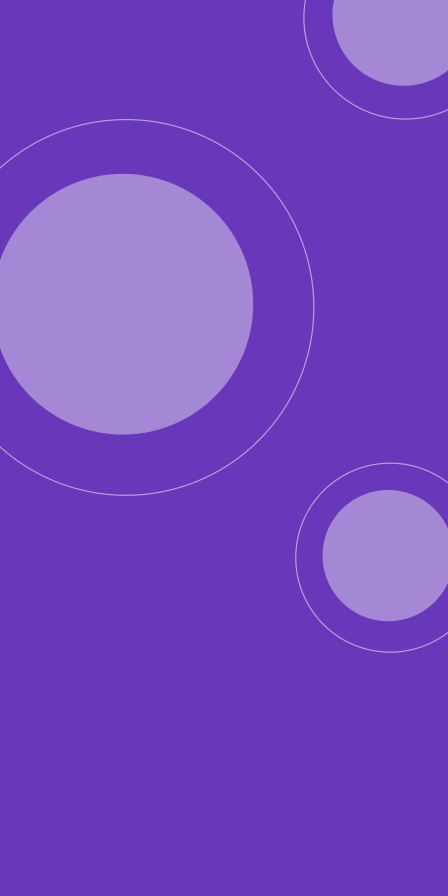
This background is drawn by a Shadertoy shader. Its source:

```glsl
// Three pale translucent discs, each inside a thin ring, on a flat violet field.

// All lengths are in canvas widths, with the origin at the lower left.
const vec3 VIOLET = vec3(0.41, 0.22, 0.73);
const vec3 WHITE = vec3(1.0);
const float DISC_OPACITY = 0.395;
const float RING_OPACITY = 0.52;
const float RING_WIDTH = 0.0026;

// Each circle is center x, center y, radius.
const int COUNT = 3;
const vec3 DISCS[COUNT] = vec3[COUNT](
    vec3(0.2741, 1.3210, 0.2910),
    vec3(0.9010, 1.9674, 0.1589),
    vec3(0.8665, 0.7598, 0.1465));
const vec3 RINGS[COUNT] = vec3[COUNT](
    vec3(0.2812, 1.3138, 0.4193),
    vec3(0.9049, 1.9609, 0.2266),
    vec3(0.8711, 0.7552, 0.2109));

float circleDistance(vec2 point, vec3 circle) {
    return length(point - circle.xy) - circle.z;
}

// Fraction of a pixel that lies inside the shape.
float coverage(float dist, float pixel) {
    return clamp(0.5 - dist / pixel, 0.0, 1.0);
}

// Difference of two coverages keeps hairlines at their true weight.
float strokeCoverage(float dist, float width, float pixel) {
    return coverage(dist - 0.5 * width, pixel) - coverage(dist + 0.5 * width, pixel);
}

void mainImage(out vec4 fragColor, in vec2 fragCoord) {
    float pixel = 1.0 / iResolution.x;
    vec2 point = fragCoord * pixel;
    vec3 color = VIOLET;

    for (int i = 0; i < COUNT; i++) {
        float disc = coverage(circleDistance(point, DISCS[i]), pixel);
        float ring = strokeCoverage(circleDistance(point, RINGS[i]), RING_WIDTH, pixel);
        color = mix(color, WHITE, DISC_OPACITY * disc);
        color = mix(color, WHITE, RING_OPACITY * ring);
    }

    fragColor = vec4(color, 1.0);
}
```
